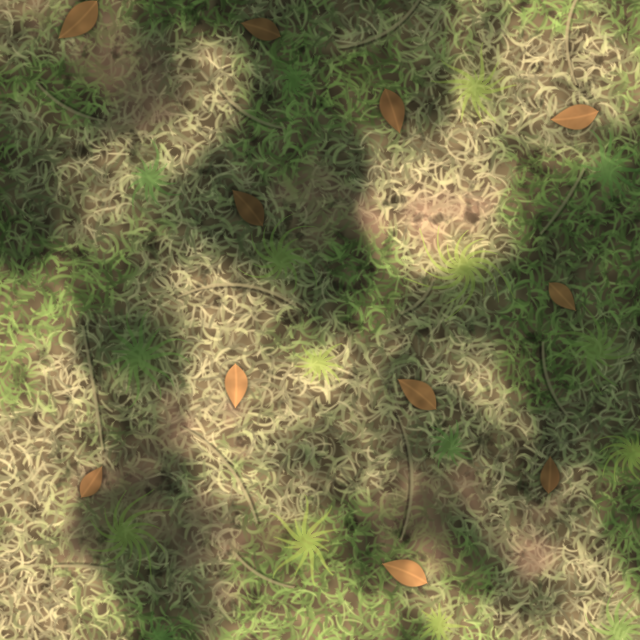
This texture is drawn by a Shadertoy shader. Its source:

```glsl
// Dappled sunlight on a dry, mossy lawn with grass tufts, twigs and fallen leaves.
#define BLADE_LAYERS 6
#define BLADE_CELLS 38.0
#define SOFTNESS 0.0028
#define LIGHT_SCALE 4.3
#define SHADE_TINT vec3(0.50, 0.56, 0.54)
#define SUN_TINT vec3(1.15, 1.11, 1.06)
#define STRAW vec3(0.75, 0.70, 0.53)
#define GRASS vec3(0.52, 0.62, 0.33)
#define SOIL vec3(0.43, 0.37, 0.27)
#define TUFTS 16
#define LEAVES 11
#define TWIGS 13

float hash(vec2 p) {
    return fract(sin(dot(p, vec2(127.1, 311.7))) * 43758.5);
}

vec2 hash2(vec2 p) {
    return vec2(hash(p), hash(p + 37.3));
}

float noise(vec2 p) {
    vec2 i = floor(p), f = fract(p);
    f = f * f * (3.0 - 2.0 * f);
    return mix(mix(hash(i), hash(i + vec2(1, 0)), f.x),
               mix(hash(i + vec2(0, 1)), hash(i + vec2(1, 1)), f.x), f.y);
}

float fbm(vec2 p) {
    float sum = 0.0, amp = 0.533;
    for (int i = 0; i < 4; i++) {
        sum += amp * noise(p);
        p = mat2(1.6, 1.2, -1.2, 1.6) * p + 5.7;
        amp *= 0.5;
    }
    return sum;
}

vec2 rotate(vec2 p, float a) {
    float c = cos(a), s = sin(a);
    return vec2(c * p.x + s * p.y, c * p.y - s * p.x);
}

float cover(float d) {
    return 1.0 - smoothstep(-SOFTNESS * 0.5, SOFTNESS, d);
}

// Evenly spread positions from a low-discrepancy sequence
vec2 scatter(int i, float seed) {
    return fract(vec2(0.7549, 0.5698) * float(i) + hash2(vec2(seed, 4.0)));
}

// Curved stroke along x, tapered toward both ends
float stroke(vec2 p, float halfLen, float width, float bend) {
    float t = p.x / halfLen;
    p.y += bend * halfLen * (t * t - 0.4);
    float side = abs(p.y) / sqrt(1.0 + 4.0 * bend * bend * t * t);
    return max(side - width * (1.0 - 0.5 * t * t), abs(p.x) - halfLen);
}

// Layered short blades lying in all directions
vec3 thatch(vec2 p, float green) {
    vec3 col = SOIL * (0.65 + 0.6 * noise(p * 55.0));
    for (int k = 0; k < BLADE_LAYERS; k++) {
        float layer = float(k);
        vec2 g = rotate(p, layer * 1.1) * BLADE_CELLS + layer * 17.0;
        for (int n = 0; n < 9; n++) {
            vec2 id = floor(g) + vec2(n % 3 - 1, n / 3 - 1);
            vec2 r = hash2(id + layer * 9.1), s = hash2(id + 71.0);
            vec2 q = rotate((g - id - r) / BLADE_CELLS, 6.2832 * s.x);
            float d = stroke(q, mix(0.008, 0.021, r.y), mix(0.0009, 0.0024, s.y), (r.x - 0.5) * 1.2);
            vec3 blade = mix(STRAW, GRASS, clamp(green + (s.y - 0.5) * 0.5, 0.0, 1.0));
            blade *= mix(0.62, 1.2, fract(r.x * 7.0 + s.x));
            col = mix(col, blade, 0.75 * cover(d));
        }
    }
    return col;
}

// Fan of pointed blades around a centre
float tuft(vec2 p, float size, float seed) {
    float count = 13.0, r = length(p);
    float a = (atan(p.y, p.x) / 6.2832 + 0.5) * count + 2.0 * sin(r * 20.0 + seed);
    float id = mod(floor(a), count);
    float len = size * mix(0.35, 1.0, hash(vec2(id, seed)));
    float offset = fract(a) - 0.5 + 0.4 * (hash(vec2(seed, id)) - 0.5);
    float side = abs(offset) * 6.2832 * r / count;
    return cover(max(side - 0.0045 * (1.0 - r / len), r - len));
}

void mainImage(out vec4 fragColor, in vec2 fragCoord) {
    vec2 uv = fragCoord / iResolution.y;

    // Soft gaps in the tree canopy
    vec2 warp = vec2(noise(uv * 6.0), noise(uv * 6.0 + 31.0)) - 0.5;
    float sun = smoothstep(0.33, 0.69, fbm(uv * LIGHT_SCALE + warp * 0.6 + 2.0));

    // Ground: straw, moss, bare earth and small dark hollows
    float green = smoothstep(0.42, 0.72, fbm(uv * 7.0 + 40.0));
    green = clamp(green + 0.28 * (1.0 - sun), 0.0, 1.0);
    vec3 col = thatch(uv + 0.004 * warp, green);
    float bare = smoothstep(0.62, 0.78, fbm(uv * 6.0 + 83.0));
    col = mix(col, vec3(0.70, 0.52, 0.44), 0.5 * bare);
    col *= 1.0 - 0.4 * smoothstep(0.62, 0.85, fbm(uv * 38.0 + 12.0));
    col *= 0.84 + 0.32 * fbm(uv * 16.0 + 61.0);

    // Fresh grass tufts
    for (int i = 0; i < TUFTS; i++) {
        float seed = float(i) + 3.0;
        vec2 p = uv - scatter(i, 1.0);
        float size = mix(0.04, 0.095, hash(vec2(seed, 8.0)));
        vec3 tint = mix(vec3(0.40, 0.58, 0.30), vec3(0.70, 0.77, 0.36), hash(vec2(seed, 2.0)));
        col = mix(col, tint, 0.22 * exp(-dot(p, p) / (size * size * 0.3)));
        col = mix(col, tint, 0.65 * tuft(p, size, seed));
    }

    // Bent dry twigs with a faint shadow
    for (int i = 0; i < TWIGS; i++) {
        vec2 r = hash2(vec2(float(i), 19.0));
        vec2 p = rotate(uv - scatter(i, 6.0), 6.2832 * r.x);
        float halfLen = mix(0.03, 0.10, r.y);
        float bend = (fract(r.x * 9.0) - 0.5) * 0.7;
        col *= 1.0 - 0.3 * cover(stroke(p + 0.003, halfLen, 0.002, bend));
        col = mix(col, vec3(0.70, 0.64, 0.48), 0.75 * cover(stroke(p, halfLen, 0.0018, bend)));
    }

    // Fallen leaves: almond outline, midrib and cast shadow
    for (int i = 0; i < LEAVES; i++) {
        vec2 r = hash2(vec2(float(i), 53.0));
        vec2 p = rotate(uv - scatter(i, 11.0), 6.2832 * r.x);
        float halfLen = mix(0.022, 0.042, r.y);
        p.y += 5.0 * (r.x - 0.5) * p.x * p.x;
        float t = clamp(p.x / halfLen, -1.0, 1.0);
        float d = max(abs(p.y) - halfLen * 0.5 * (1.0 - t * t) * (1.0 + 0.3 * t), abs(p.x) - halfLen);
        col *= 1.0 - 0.4 * (1.0 - smoothstep(-0.002, 0.008, d));
        vec3 leaf = mix(vec3(0.36, 0.25, 0.16), vec3(0.78, 0.55, 0.34), fract(r.y * 5.0));
        leaf *= 0.85 + 0.3 * noise(uv * 70.0) + 0.15 * cover(abs(p.y) - 0.0008);
        col = mix(col, leaf, 0.92 * cover(d));
    }

    // Sunlight and shade
    col *= mix(SHADE_TINT, SUN_TINT, sun);
    col += vec3(0.10, 0.09, 0.07) * sun * sun;
    fragColor = vec4(clamp(col, 0.0, 1.0), 1.0);
}
```
